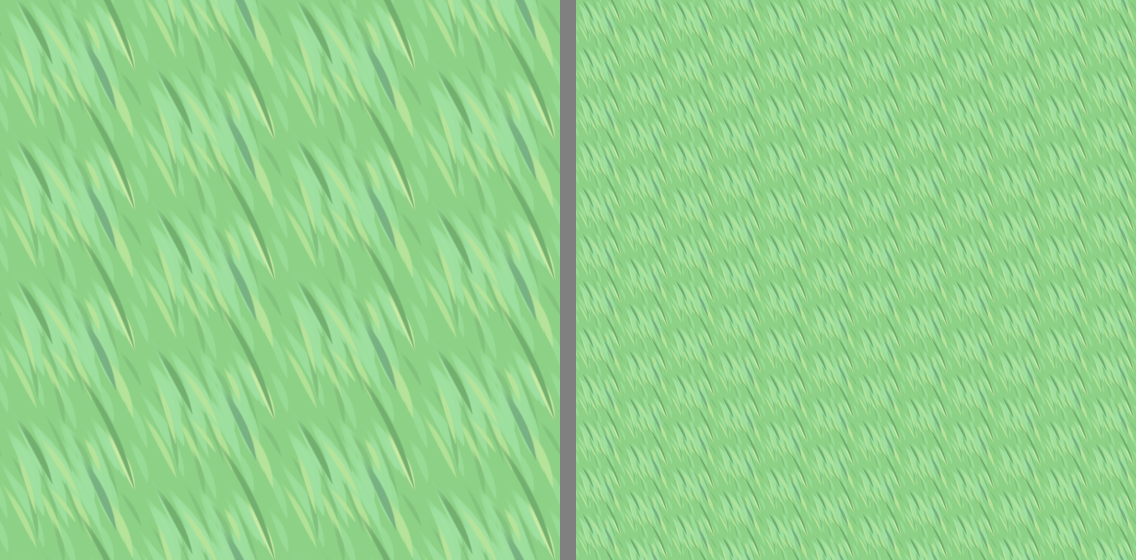
Left: one tile. Right: repeated 3 by 3.
This texture is drawn by a three.js fragment shader. Its source:

```glsl
// Brushed grass: tufts of curved, tapered blades on a half-drop repeat, four by four.
varying vec2 vUv;

const float REPEATS = 4.0;      // even, so the half drop closes at the edges
const float DROP = 0.5;         // shift of each next column, in cells
const float SOFT = 0.008;       // edge softness, in cells
const int TUFT_BLADES = 34;
const int STRAY_BLADES = 9;

const vec3 GRASS  = vec3(0.55, 0.82, 0.52);
const vec3 MINT   = vec3(0.63, 0.885, 0.64);
const vec3 LIME   = vec3(0.71, 0.89, 0.60);
const vec3 STRAW  = vec3(0.79, 0.92, 0.64);
const vec3 SHADE  = vec3(0.51, 0.76, 0.49);
const vec3 DARK   = vec3(0.45, 0.69, 0.44);
const vec3 SAGE   = vec3(0.47, 0.70, 0.51);

float hash(float n) {
  return fract(sin(n * 12.9898 + 4.137) * 4375.85);
}

// Evenly spread scatter positions
vec2 scatter(float n) {
  return fract(0.5 + n * vec2(0.7549, 0.5698));
}

// Offset from the nearest copy of a point on the half-drop lattice
vec2 nearestCopy(vec2 offset) {
  float column = floor(offset.x + 0.5);
  offset -= column * vec2(1.0, DROP);
  offset.y -= floor(offset.y + 0.5);
  return offset;
}

// Coverage of a blade from head to tail, bowed sideways and fading in at its head
float blade(vec2 p, vec2 head, vec2 tail, float bow, float halfWidth) {
  vec2 d = nearestCopy(p - 0.5 * (head + tail));
  vec2 halfAxis = 0.5 * (tail - head);
  float halfLength = length(halfAxis);
  vec2 along = halfAxis / halfLength;
  float u = dot(d, along) / halfLength;
  float belly = 1.0 - u * u;
  float v = dot(d, vec2(along.y, -along.x)) - bow * belly;
  float width = halfWidth * belly * (1.0 + 0.35 * u);
  float cover = 1.0 - smoothstep(-SOFT, SOFT, abs(v) - width);
  return cover * smoothstep(-1.0, -0.25, u) * step(abs(u), 1.0);
}

void paint(inout vec3 color, vec3 ink, float cover) {
  color = mix(color, ink, cover);
}

void main() {
  // Cell units, y pointing down
  vec2 p = vec2(vUv.x, 1.0 - vUv.y) * REPEATS;
  vec3 color = GRASS;

  // Faint strays over the open ground
  for (int i = 0; i < STRAY_BLADES; i++) {
    float n = float(i);
    vec2 mid = scatter(n + 40.0);
    vec2 reach = vec2(0.08, 0.18) * mix(0.8, 1.2, hash(n + 60.0));
    paint(color, MINT, 0.6 * blade(p, mid - reach, mid + reach, 0.02, 0.027));
  }

  // Dense tuft, mostly mint with shaded and lime blades among it
  for (int i = 0; i < TUFT_BLADES; i++) {
    float n = float(i);
    vec2 mid = vec2(0.1, 0.13) + scatter(n) * vec2(0.77, 0.58);
    float slope = mix(0.36, 0.58, hash(n + 7.0));
    vec2 reach = vec2(slope, 1.0) * mix(0.17, 0.26, hash(n + 19.0));
    float halfWidth = mix(0.022, 0.036, hash(n + 31.0));
    vec3 ink = mix(MINT, GRASS, 0.3 * hash(n + 43.0));
    if (mod(n, 5.0) > 3.5) {
      ink = SHADE;
      halfWidth *= 0.55;
    } else if (mod(n, 7.0) > 5.5) {
      ink = LIME;
      halfWidth *= 0.7;
    }
    paint(color, ink, 0.9 * blade(p, mid - reach, mid + reach, 0.018, halfWidth));
  }

  // Shaded accents
  paint(color, SHADE, blade(p, vec2(0.17, 0.41), vec2(0.27, 0.85), 0.015, 0.018));
  paint(color, SHADE, blade(p, vec2(0.36, 0.68), vec2(0.46, 1.03), 0.015, 0.018));
  paint(color, SHADE, blade(p, vec2(0.84, 0.49), vec2(1.01, 0.76), 0.012, 0.016));
  paint(color, DARK, blade(p, vec2(0.07, -0.07), vec2(0.375, 0.46), 0.025, 0.024));

  // Lit accents
  paint(color, LIME, blade(p, vec2(0.25, 0.08), vec2(0.56, 0.54), 0.015, 0.021));
  paint(color, LIME, blade(p, vec2(0.33, 0.46), vec2(0.54, 0.73), 0.010, 0.015));
  paint(color, LIME, blade(p, vec2(0.10, 0.18), vec2(0.255, 0.67), 0.012, 0.018));
  paint(color, LIME, blade(p, vec2(0.58, 0.10), vec2(0.715, 0.37), 0.015, 0.020));
  paint(color, LIME, blade(p, vec2(0.77, 0.54), vec2(0.95, 0.985), 0.015, 0.027));
  paint(color, STRAW, blade(p, vec2(0.73, 0.04), vec2(0.965, 0.51), 0.025, 0.030));

  // Long sweep and cool blade in front
  paint(color, SAGE, blade(p, vec2(0.55, 0.22), vec2(0.83, 0.79), 0.022, 0.028));
  paint(color, DARK, blade(p, vec2(0.47, 0.55), vec2(0.965, 1.51), 0.055, 0.021));

  gl_FragColor = vec4(color, 1.0);
}
```
